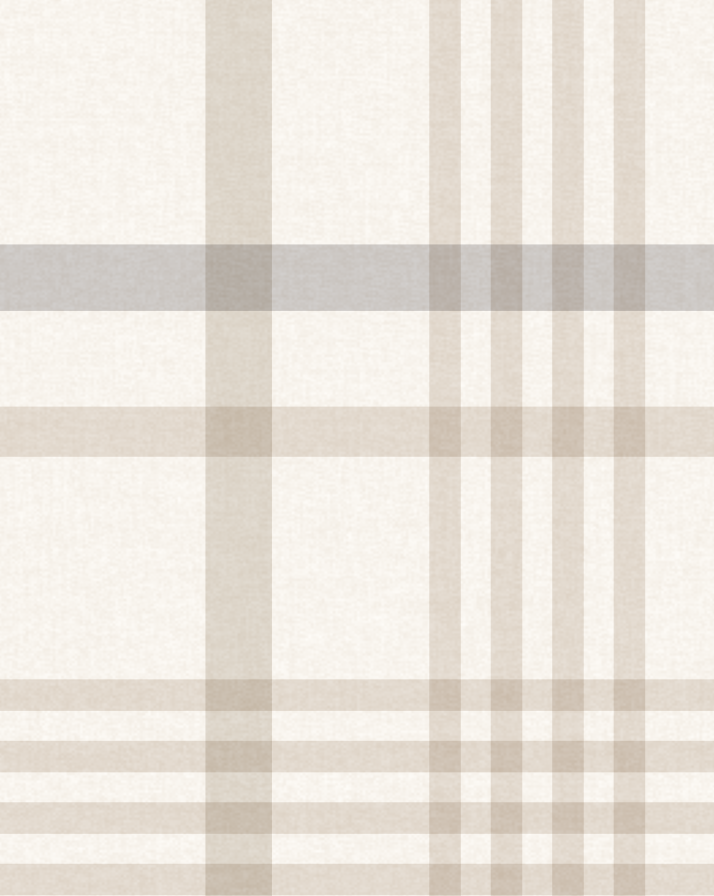
This pattern is drawn by a Shadertoy shader. Its source:

```glsl
// Woven plaid: translucent beige and grey bands laid over a cream linen ground.
// Bands are wrapped 1D distances that multiply the ground, so crossings darken;
// stretched value noise supplies the warp, the weft and the slubs of the cloth.

const vec2 TILE = vec2(0.797, 1.0);   // one repeat, in canvas heights
const vec3 CREAM = vec3(0.973, 0.957, 0.932);
const vec3 BEIGE = vec3(0.913, 0.891, 0.868);
const vec3 SAND  = vec3(0.893, 0.876, 0.850);
const vec3 GREY  = vec3(0.826, 0.822, 0.828);

float hash(vec2 p) {
    return fract(sin(dot(p, vec2(127.1, 311.7))) * 43758.5453);
}

float valueNoise(vec2 p) {
    vec2 cell = floor(p);
    vec2 f = fract(p);
    f = f * f * (3.0 - 2.0 * f);
    float low  = mix(hash(cell), hash(cell + vec2(1.0, 0.0)), f.x);
    float high = mix(hash(cell + vec2(0.0, 1.0)), hash(cell + 1.0), f.x);
    return mix(low, high, f.y);
}

// Coverage of one band, repeating every period
float band(float x, float center, float halfWidth, float period, float aa) {
    float d = abs(mod(x - center + 0.5 * period, period) - 0.5 * period);
    return clamp((halfWidth - d) / aa + 0.5, 0.0, 1.0);
}

// Coverage of a group of four evenly spaced stripes
float fourStripes(float x, float first, float period, float aa) {
    const float PITCH = 0.0686;
    const float HALF_WIDTH = 0.0176;
    float cover = 0.0;
    for (int i = 0; i < 4; i++) {
        cover = max(cover, band(x, first + PITCH * float(i), HALF_WIDTH, period, aa));
    }
    return cover;
}

vec3 dye(vec3 cloth, vec3 tint, float cover) {
    return cloth * mix(vec3(1.0), tint, cover);
}

// Signed brightness of the linen, roughly -0.5 to 0.5
float linen(vec2 p) {
    float weft  = valueNoise(p * vec2(95.0, 300.0)) - 0.5;
    float warp  = valueNoise(p * vec2(300.0, 55.0) + 17.0) - 0.5;
    float grain = valueNoise(p * vec2(330.0, 360.0) + 41.0) - 0.5;
    float slub  = valueNoise(p * vec2(14.0, 130.0) + 73.0) - 0.5;
    return 0.40 * weft + 0.30 * warp + 0.60 * grain + 0.15 * slub;
}

void mainImage(out vec4 fragColor, in vec2 fragCoord) {
    vec2 p = fragCoord / iResolution.y;
    float aa = 1.0 / iResolution.y;
    vec3 color = CREAM;

    // Vertical bands
    color = dye(color, SAND, band(p.x, 0.2664, 0.0371, TILE.x, aa));
    color = dye(color, BEIGE, fourStripes(p.x, 0.4967, TILE.x, aa));

    // Horizontal bands
    color = dye(color, GREY, band(p.y, 0.6901, 0.0371, TILE.y, aa));
    color = dye(color, BEIGE, band(p.y, 0.5182, 0.0280, TILE.y, aa));
    color = dye(color, BEIGE, fourStripes(p.y, 0.0184, TILE.y, aa));

    // Thread relief, slightly stronger in blue for a warm shadow
    color += 0.050 * linen(p) * vec3(0.75, 1.0, 1.3);

    fragColor = vec4(clamp(color, 0.0, 1.0), 1.0);
}
```
